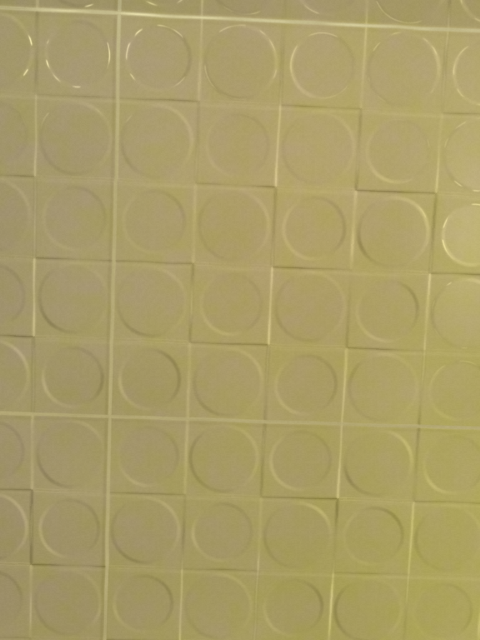
Write a Shadertoy shader that draws this pattern.

```glsl
// Glazed wall tiles seen at a slight slant: a checker of raised and sunk squares,
// each holding a large sunk disc or a small raised one. A height function is
// sampled twice along the light for shading; grout, sheen and grain go on top.

float hash(vec2 p) {
    return fract(sin(dot(p, vec2(127.1, 311.7))) * 43758.5453);
}

float noise(vec2 p) {
    vec2 i = floor(p), f = fract(p);
    f = f * f * (3.0 - 2.0 * f);
    return mix(mix(hash(i), hash(i + vec2(1, 0)), f.x),
               mix(hash(i + vec2(0, 1)), hash(i + vec2(1, 1)), f.x), f.y);
}

// Slanted wall position to grid cells, with rows counted downward
vec2 wallToGrid(vec2 p) {
    float z = p.y - 0.0278 - (0.05 - 0.02 * p.y) * (p.x - 0.243);
    return vec2((p.x - 0.2497 + 0.0232 * p.y) / (0.1719 - 0.0122 * p.y),
                z / 0.178 * (1.0 + 0.07 * z));
}

// +1 for a raised square with a large disc, -1 for a sunk one with a small disc
float cellSign(vec2 id) {
    float shift = id.x < 0.0 ? 1.0 : step(5.0, id.y) + step(id.y, -1.0);
    return mod(id.x + id.y + shift, 2.0) < 0.5 ? -1.0 : 1.0;
}

// Signed distance to the disc rim of this cell
float discRim(vec2 g) {
    vec2 id = floor(g);
    vec2 jitter = vec2(hash(id), hash(id + 17.0)) - 0.5;
    return length(g - id - 0.5 - 0.02 * jitter) - 0.416 - 0.026 * cellSign(id);
}

float relief(vec2 g) {
    vec2 d = 0.5 - abs(fract(g) - 0.5);
    float square = 0.45 * smoothstep(-0.01, 0.03, min(d.x, d.y));
    float disc = 1.0 - smoothstep(-0.04, 0.025, discRim(g));
    return cellSign(floor(g)) * (square - 0.8 * disc);
}

void mainImage(out vec4 fragColor, in vec2 fragCoord) {
    vec2 uv = fragCoord / iResolution.xy;
    uv.y = 1.0 - uv.y;
    vec2 p = uv * vec2(1.0, 1.3333);
    vec2 g = wallToGrid(p);
    g += 0.012 * (vec2(noise(p * 17.0), noise(p * 17.0 + 40.0)) - 0.5);

    // Glaze under uneven warm light, with drifting tint
    vec3 col = mix(mix(vec3(0.655, 0.61, 0.435), vec3(0.705, 0.65, 0.44), uv.x),
                   mix(vec3(0.615, 0.565, 0.39), vec3(0.68, 0.645, 0.355), uv.x), uv.y);
    vec2 c = (uv - vec2(0.58, 0.36)) / vec2(0.28, 0.3);
    col += vec3(0.025, 0.008, 0.0) * exp(-dot(c, c));
    col += 0.022 * (noise(p * 6.0) - 0.5);
    float tint = noise(p * 22.0 + 3.0) + noise(p * 45.0 + 8.0) - 1.0;
    col += vec3(0.006, -0.004, 0.04) * tint;

    // Disc faces are a touch darker and greyer
    float rim = discRim(g);
    float face = 1.0 - smoothstep(-0.03, 0.03, rim);
    col -= vec3(0.008, 0.01, 0.0) * face;

    // Relief lit from the lower left, strong on some arcs and lost on others
    vec2 light = 0.015 * vec2(0.85, -0.5);
    float slope = relief(g + light) - relief(g - light);
    float n = noise(g * 2.6);
    float wear = 0.25 + 1.5 * n * n;
    col += vec3(0.11, 0.107, 0.095) * slope * wear;

    // Thin broken seams, light along columns and darker along rows
    vec2 seam = 0.5 - abs(fract(g) - 0.5);
    float patchy = smoothstep(0.4, 0.8, noise(g * vec2(3.0, 1.7) + 9.0));
    col += 0.055 * (1.0 - smoothstep(0.0, 0.025, seam.x)) * patchy;
    col -= 0.035 * (1.0 - smoothstep(0.0, 0.02, seam.y)) * wear;
    col += 0.022 * exp(-pow((fract(g.y) - 0.045) / 0.022, 2.0)) * (1.3 - n);

    // Grout between the big tiles: a pale core with a faint shadow on one side
    vec2 toJoint = vec2(g.x, abs(g.y) < abs(g.y - 5.0) ? g.y : g.y - 5.0);
    float joint = min(abs(toJoint.x), abs(toJoint.y));
    vec3 grout = mix(vec3(0.715, 0.67, 0.47), vec3(0.79, 0.76, 0.58), exp(-6.0 * p.y));
    vec2 shadow = exp(-pow((toJoint + vec2(0.05, -0.05)) / 0.022, vec2(2.0)));
    col -= 0.03 * max(shadow.x, shadow.y);
    float band = 1.0 - smoothstep(0.008, 0.036, joint);
    col = mix(col, grout, band * (0.6 + 0.4 * noise(p * 19.0)));
    float gleam = exp(-pow(g.y / 0.014, 2.0)) * smoothstep(0.2, 0.7, noise(p * 14.0));
    col += vec3(0.18, 0.18, 0.16) * gleam * smoothstep(1.2, 0.1, p.x);

    // Broken glints on rims near the top left and right, with a broad sheen
    float ring = exp(-pow(rim / 0.012, 2.0));
    float nearTop = smoothstep(0.32, 0.06, p.y) * (0.3 + 0.7 * smoothstep(0.5, 0.15, p.x));
    vec2 s = (p - vec2(0.98, 0.5)) / vec2(0.1, 0.22);
    float sheen = exp(-dot(s, s));
    float broken = smoothstep(0.55, 0.85, noise(g * 8.0));
    col += vec3(0.28, 0.28, 0.25) * ring * broken * (nearTop + 0.6 * sheen);
    col += vec3(0.06, 0.06, 0.06) * sheen * (0.3 + 0.7 * face);

    // Dim strip above the first joint, then soft and fine grain
    col *= 1.0 - 0.06 * (1.0 - smoothstep(-0.06, -0.02, g.y));
    col += 0.012 * (noise(p * 190.0) - 0.5) + 0.012 * (hash(floor(p * 384.0)) - 0.5);
    fragColor = vec4(clamp(col, 0.0, 1.0), 1.0);
}
```
